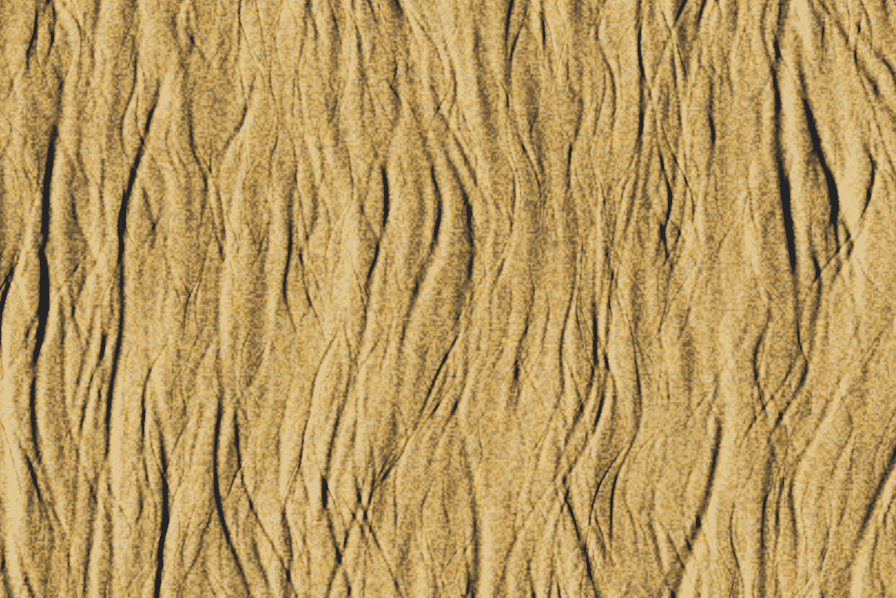
This texture is drawn by a Shadertoy shader. Its source:

```glsl
#define WANDER 0.13        // sideways sway shared by all rills
#define STREAM_WIDTH 0.0115
#define RILL_WIDTH 0.0072
#define THREAD_WIDTH 0.0052
#define RELIEF 0.56        // strength of light and shadow
#define BASE_TONE 0.63     // tone of flat sand
#define GRAIN_SCALE 270.0
#define GRAIN_CONTRAST 0.40

const vec3 SHADOW = vec3(0.14, 0.14, 0.15);
const vec3 UMBER  = vec3(0.47, 0.38, 0.23);
const vec3 OCHRE  = vec3(0.69, 0.55, 0.30);
const vec3 SAND   = vec3(0.81, 0.67, 0.39);
const vec3 CREST  = vec3(0.88, 0.78, 0.56);

vec2 hash2(vec2 p) {
    vec3 q = fract(p.xyx * vec3(0.1031, 0.1030, 0.0973));
    q += dot(q, q.yzx + 33.33);
    return fract((q.xx + q.yz) * q.zy);
}

float valueNoise(vec2 p) {
    vec2 i = floor(p), f = fract(p);
    f = f * f * (3.0 - 2.0 * f);
    float low = mix(hash2(i).x, hash2(i + vec2(1, 0)).x, f.x);
    float high = mix(hash2(i + vec2(0, 1)).x, hash2(i + vec2(1, 1)).x, f.x);
    return mix(low, high, f.y);
}

// Light across one channel: dark left wall, bright right wall
float channel(float u, float shade) {
    float lit = 0.62 * exp(-(u - 0.95) * (u - 0.95));
    return lit - 1.45 * shade * exp(-1.7 * (u + 0.5) * (u + 0.5));
}

// Scattered, tapering channels that fork on their way down
float rills(vec2 p, vec2 cell, float width, float seed) {
    vec2 home = floor(p / cell);
    float light = 0.0;
    for (int j = -1; j <= 1; j++)
    for (int i = -2; i <= 2; i++) {
        vec2 id = home + vec2(i, j);
        vec2 place = hash2(id + seed);
        vec2 form = hash2(id + seed + 57.0);
        vec2 centre = (id + place) * cell;
        float t = (p.y - centre.y) / (cell.y * mix(0.55, 1.0, form.x));
        if (abs(t) > 1.0) continue;

        float bend = (form.y - 0.5) * 0.8 * t
                   + 0.2 * sin(t * 3.6 + 6.28 * place.x)
                   + 0.04 * sin(t * 10.0 + 6.28 * place.y);
        float taper = 1.0 - smoothstep(0.3, 1.0, abs(t));
        float w = width * mix(0.45, 1.0, taper) * mix(0.6, 1.15, place.y);
        float d = p.x - centre.x - cell.x * bend;
        float depth = taper * mix(0.55, 1.15, form.x);
        float shade = 0.72 + 0.28 * sin(t * 5.0 + 20.0 * form.y);
        light += depth * channel(d / w, shade);

        // Side arm, leaving the trunk on either hand
        float fall = max(0.35 - t, 0.0);
        float side = form.y < 0.5 ? 1.0 : -1.0;
        float arm = d - side * cell.x * 0.6 * (1.0 - exp(-1.8 * fall * fall));
        float armDepth = depth * 0.75 * smoothstep(0.1, 0.5, fall);
        light += armDepth * channel(arm / (0.7 * w), shade);
    }
    return light;
}

// Sideways slope of soft, drawn-out folds
float folds(vec2 p, vec2 scale) {
    vec2 q = p * scale;
    return valueNoise(q + vec2(0.35, 0)) - valueNoise(q - vec2(0.35, 0));
}

vec3 sandRamp(float tone) {
    vec3 c = mix(SHADOW, UMBER, smoothstep(0.0, 0.28, tone));
    c = mix(c, OCHRE, clamp((tone - 0.28) / 0.22, 0.0, 1.0));
    c = mix(c, SAND, clamp((tone - 0.50) / 0.20, 0.0, 1.0));
    return mix(c, CREST, clamp((tone - 0.70) / 0.30, 0.0, 1.0));
}

void mainImage(out vec4 fragColor, in vec2 fragCoord) {
    vec2 p = fragCoord / iResolution.y;

    // Common meander of the flow
    vec2 flow = p + 3.0;
    flow.x += WANDER * (valueNoise(p * vec2(2.6, 1.7) + 7.0) - 0.5);
    flow.x += 0.16 * WANDER * (valueNoise(p * vec2(7.0, 6.0) + 19.0) - 0.5);

    // Channels from broad to fine
    float light = rills(flow, vec2(0.18, 0.80), STREAM_WIDTH, 11.0);
    light += 0.68 * rills(flow, vec2(0.088, 0.27), RILL_WIDTH, 83.0);
    light += 0.42 * rills(flow, vec2(0.045, 0.14), THREAD_WIDTH, 151.0);

    // Folds between the channels
    light += 0.40 * folds(flow, vec2(13.0, 2.5));
    light += 0.70 * folds(flow + 9.0, vec2(34.0, 5.0));
    light += 0.50 * folds(flow + 5.0, vec2(70.0, 12.0));

    // Sand grains
    float grain = valueNoise(p * GRAIN_SCALE) - 0.5;
    grain += 0.35 * (valueNoise(p * GRAIN_SCALE * 0.53 + 31.0) - 0.5);
    float damp = valueNoise(p * 3.0 + 41.0) - 0.5;

    float tone = BASE_TONE + RELIEF * light + 0.12 * damp;
    tone += GRAIN_CONTRAST * grain * smoothstep(-0.1, 0.5, tone);
    vec3 colour = sandRamp(tone);

    // Grey and golden minerals
    float mineral = valueNoise(p * GRAIN_SCALE * 0.8 + 67.0) - 0.45;
    colour += mineral * vec3(-0.06, 0.0, 0.14) * smoothstep(0.1, 0.5, tone);

    fragColor = vec4(clamp(colour, 0.0, 1.0), 1.0);
}
```
